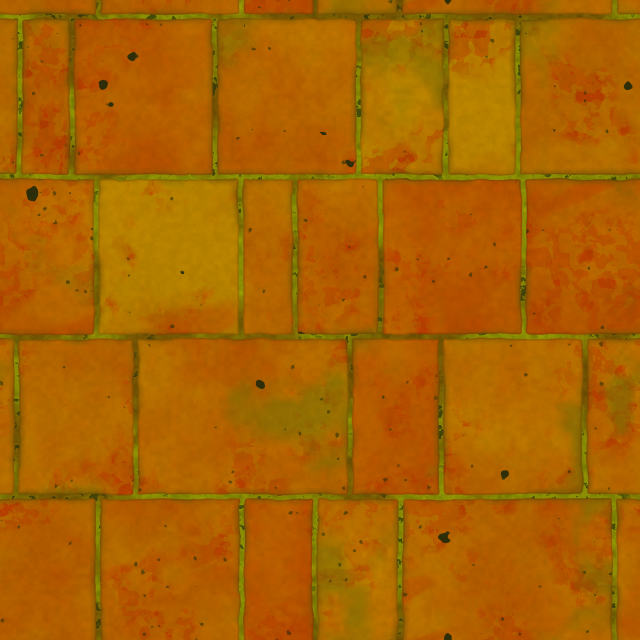
Write a Shadertoy shader that draws this texture.

```glsl
// Weathered terracotta paving: four courses of square-cut tiles of mixed widths
// with mossy joints. Each course is searched for the tile under the point; a rounded
// box distance gives the joint, and layered value noise adds stains, flakes and pits.

const int SLOTS = 6;        // joints stored per course, last one repeated if unused
const float COURSES = 4.0;
const float COURSE_BASE = 0.224;
const float JOINT_HALF = 0.0036;
const float CORNER = 0.004;

// Left edge of every tile, course by course from the bottom
const float JOINTS[24] = float[24](
    0.026, 0.212, 0.547, 0.690, 0.914, 0.914,
    0.151, 0.376, 0.461, 0.595, 0.818, 0.818,
    0.031, 0.112, 0.336, 0.560, 0.697, 0.809,
    0.154, 0.378, 0.492, 0.626, 0.960, 0.960);

// Firing tone of every tile: 0 is red, 1 is ochre
const float TONES[24] = float[24](
    0.50, 0.47, 0.22, 0.50, 0.45, 0.45,
    0.90, 0.50, 0.40, 0.20, 0.36, 0.36,
    0.55, 0.28, 0.36, 0.74, 0.80, 0.64,
    0.46, 0.18, 0.48, 0.50, 0.46, 0.46);

const vec3 RED_CLAY = vec3(0.69, 0.27, 0.0);
const vec3 OCHRE_CLAY = vec3(0.69, 0.49, 0.0);
const vec3 FLAKE_RED = vec3(0.69, 0.21, 0.0);
const vec3 MOSS = vec3(0.46, 0.42, 0.01);
const vec3 JOINT_DULL = vec3(0.47, 0.34, 0.01);
const vec3 JOINT_GREEN = vec3(0.55, 0.56, 0.01);
const vec3 PIT = vec3(0.12, 0.16, 0.04);

float hash(vec2 p) {
    vec3 q = fract(p.xyx * 0.1031);
    q += dot(q, q.yzx + 33.33);
    return fract((q.x + q.y) * q.z);
}

// Value noise repeating after "period" cells
float noise(vec2 p, float period) {
    vec2 cell = floor(p), f = fract(p);
    f = f * f * (3.0 - 2.0 * f);
    vec2 a = mod(cell, period), b = mod(cell + 1.0, period);
    return mix(mix(hash(a), hash(vec2(b.x, a.y)), f.x),
               mix(hash(vec2(a.x, b.y)), hash(b), f.x), f.y);
}

float fbm(vec2 p, float period) {
    float sum = 0.0, gain = 0.5;
    for (int i = 0; i < 5; i++) {
        sum += gain * noise(p, period);
        p *= 2.0;
        period *= 2.0;
        gain *= 0.5;
    }
    return sum / 0.97;
}

// Finds the tile's left and right edges (xy) and its slot in the tables (z)
vec3 findTile(float x, int course) {
    int first = course * SLOTS, slot = first + SLOTS - 1;
    float left = JOINTS[slot] - 1.0, right = JOINTS[first] + 1.0;
    for (int i = first; i < first + SLOTS; i++) {
        if (JOINTS[i] <= x) { left = JOINTS[i]; slot = i; }
        else right = min(right, JOINTS[i]);
    }
    return vec3(left, right, float(slot));
}

float roundedBox(vec2 p, vec2 halfSize, float radius) {
    vec2 q = abs(p) - halfSize + radius;
    return length(max(q, 0.0)) + min(max(q.x, q.y), 0.0) - radius;
}

// Irregular holes scattered one per grid cell, kept where the hash is below "share"
float pits(vec2 p, float grid, float share, float aa) {
    vec2 g = p * grid, cell = floor(g);
    vec2 centre = 0.3 + 0.4 * vec2(hash(cell + 7.1), hash(cell + 19.7));
    float radius = mix(0.08, 0.26, hash(cell + 41.3));
    float d = length(fract(g) - centre) - radius + 0.2 * (noise(g * 5.0, 4096.0) - 0.5);
    return step(hash(cell), share) * (1.0 - smoothstep(-aa * grid, aa * grid, d));
}

vec3 tileColor(vec2 p, float tone, float seed, float aa) {
    vec2 q = p + 3.0 + 17.0 * seed;
    float broad = fbm(q * 6.0, 4096.0);
    float detail = fbm(q * 28.0 + 5.0, 4096.0);
    float grain = fbm(q * 120.0, 4096.0);
    vec3 color = mix(RED_CLAY, OCHRE_CLAY,
        clamp(tone + 0.9 * (broad - 0.5) + 0.4 * (detail - 0.5) + 0.08, 0.0, 1.0));
    // Sharp-edged red stains and small flakes gathered in worn areas
    float worn = smoothstep(0.46, 0.66, fbm(q * 9.0 + 31.0, 4096.0));
    float stain = smoothstep(0.53, 0.58, detail) * worn;
    float flake = smoothstep(0.55, 0.61, fbm(q * 70.0 + 9.0, 4096.0)) * worn;
    color = mix(color, FLAKE_RED, 0.45 * stain + 0.4 * flake);
    // Diagonal scuffs on some tiles
    float streak = noise(vec2(q.x * 5.0 + q.y * 2.0, q.y * 22.0 - q.x * 10.0), 4096.0);
    color = mix(color, RED_CLAY, 0.5 * step(0.72, hash(vec2(seed, 3.0))) * smoothstep(0.68, 0.85, streak));
    // Mossy bloom, surface shading and pits
    float bloom = smoothstep(0.62, 0.78, fbm(q * 7.0 + 53.0, 4096.0));
    color = mix(color, MOSS, 0.6 * bloom) * (0.90 + 0.12 * broad + 0.12 * grain);
    color = mix(color, PIT, 0.9 * pits(q, 26.0, 0.012 + 0.03 * worn, aa));
    return mix(color, PIT, 0.55 * pits(q, 85.0, 0.008 + 0.05 * worn, aa));
}

void mainImage(out vec4 fragColor, in vec2 fragCoord) {
    vec2 uv = fragCoord / iResolution.xy;
    float aa = 0.8 / min(iResolution.x, iResolution.y);

    // Ragged joint lines
    vec2 wobble = vec2(fbm(uv * 32.0, 32.0), fbm(uv * 32.0 + 11.0, 32.0)) - 0.5;
    vec2 p = fract(uv - vec2(0.0, COURSE_BASE) + 0.006 * wobble);
    float course = min(floor(p.y * COURSES), COURSES - 1.0);
    vec3 tile = findTile(p.x, int(course));
    vec2 halfSize = 0.5 * vec2(tile.y - tile.x, 1.0 / COURSES);
    vec2 local = p - vec2(tile.x, course / COURSES) - halfSize;
    float edge = roundedBox(local, halfSize - JOINT_HALF, CORNER);

    vec3 color = tileColor(local, TONES[int(tile.z)], tile.z + 1.0, aa);
    // Damp, greenish tile rim
    float damp = fbm(uv * 16.0 + 3.0, 16.0);
    color = mix(color, JOINT_DULL, 0.6 * smoothstep(-0.012, 0.0, edge) * smoothstep(0.3, 0.7, damp));
    color *= 1.0 - 0.16 * smoothstep(-0.004, 0.0, edge);

    // Joint filling with moss and dark gaps
    float growth = fbm(uv * 12.0 + 5.0, 12.0);
    float grit = fbm(uv * 96.0, 96.0);
    vec3 joint = mix(JOINT_DULL, JOINT_GREEN, smoothstep(0.32, 0.62, growth));
    joint *= 0.75 + 0.45 * grit;
    joint = mix(joint, PIT, 0.7 * smoothstep(0.60, 0.70, grit) * smoothstep(0.4, 0.6, damp));
    color = mix(color, joint, smoothstep(-aa, aa, edge));
    fragColor = vec4(color, 1.0);
}
```
